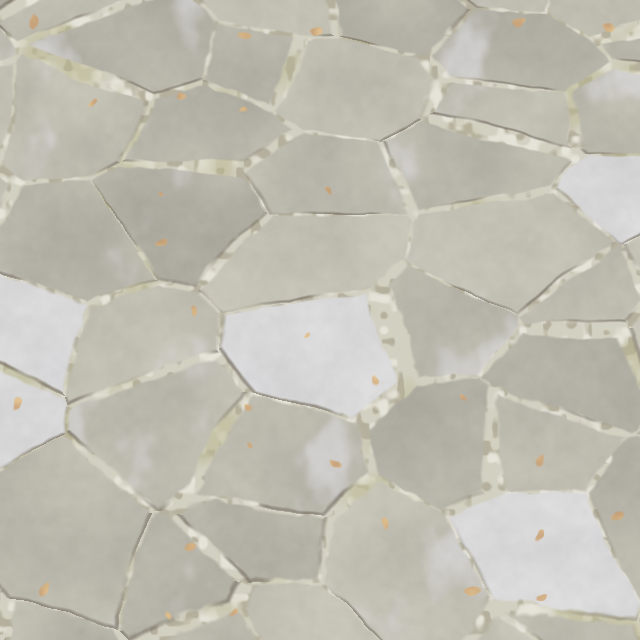
This texture is drawn by a WebGL 2 fragment shader. Its source:

```glsl
#version 300 es
precision highp float;

uniform vec2 u_resolution;
out vec4 fragColor;

// Layout, in stone cells per canvas
const float COLUMNS = 4.7;
const float ROWS_NEAR = 4.3;
const float ROWS_FAR = 2.3;
const float TILT = 1.1;
const float SIZE_VARIATION = 0.32;
const float JOINT_MIN = 0.012;
const float JOINT_MAX = 0.085;
const float EDGE_SOFTNESS = 0.017;
const float PALE_SHARE = 0.10;
const float LEAF_GRID = 9.0;
const float LEAF_SHARE = 0.30;

const vec3 STONE_DARK = vec3(0.635, 0.625, 0.585);
const vec3 STONE_LIGHT = vec3(0.785, 0.775, 0.725);
const vec3 STONE_PALE = vec3(0.855, 0.855, 0.865);
const vec3 MORTAR = vec3(0.825, 0.815, 0.755);
const vec3 GRIT_LIGHT = vec3(0.90, 0.89, 0.85);
const vec3 GRIT_DARK = vec3(0.67, 0.65, 0.57);
const vec3 MOSS = vec3(0.72, 0.71, 0.55);
const vec3 SHADOW = vec3(0.45, 0.42, 0.38);
const vec3 LEAF = vec3(0.90, 0.76, 0.53);
const vec3 LEAF_BROWN = vec3(0.72, 0.54, 0.40);

float hash(vec2 p) {
  vec3 q = fract(vec3(p.xyx) * 0.1031);
  q += dot(q, q.yzx + 33.33);
  return fract((q.x + q.y) * q.z);
}

vec2 hash2(vec2 p) {
  return vec2(hash(p + 17.3), hash(p + 61.7));
}

float noise(vec2 p) {
  vec2 i = floor(p), f = fract(p);
  f = f * f * (3.0 - 2.0 * f);
  return mix(mix(hash(i), hash(i + vec2(1, 0)), f.x),
             mix(hash(i + vec2(0, 1)), hash(i + vec2(1, 1)), f.x), f.y);
}

float fbm(vec2 p) {
  float sum = 0.0, amp = 0.53;
  for (int i = 0; i < 4; i++) {
    sum += amp * noise(p);
    p = mat2(1.6, 1.2, -1.2, 1.6) * p + 5.7;
    amp *= 0.5;
  }
  return sum;
}

// Offset to a stone centre (xy) and its weighted squared distance (z)
vec3 stoneSite(vec2 id, vec2 p) {
  vec2 offset = id + 0.1 + 0.8 * hash2(id) - p;
  return vec3(offset, dot(offset, offset) - SIZE_VARIATION * hash(id + 91.1));
}

// Signed distance to the joint (x), downward facing of the edge (y), stone id (zw)
vec4 paving(vec2 p) {
  vec2 base = floor(p), nearestId = base;
  vec3 nearest = vec3(0.0, 0.0, 1e3);
  for (int y = -2; y <= 2; y++)
    for (int x = -2; x <= 2; x++) {
      vec2 id = base + vec2(x, y);
      vec3 site = stoneSite(id, p);
      if (site.z < nearest.z) { nearest = site; nearestId = id; }
    }
  float wedge = 0.45 + 1.1 * noise(p * 1.7 + 40.0);
  vec2 edge = vec2(1e3, 0.0);
  for (int y = -2; y <= 2; y++)
    for (int x = -2; x <= 2; x++) {
      vec2 id = nearestId + vec2(x, y);
      if (x == 0 && y == 0) continue;
      vec3 site = stoneSite(id, p);
      vec2 toward = site.xy - nearest.xy;
      float gap = (site.z - nearest.z) / (2.0 * length(toward));
      float roll = hash(id + nearestId + 7.9);
      gap -= mix(JOINT_MIN, JOINT_MAX, roll * roll) * wedge;
      if (gap < edge.x) edge = vec2(gap, -normalize(toward).y);
    }
  return vec4(edge, nearestId);
}

vec3 stoneColor(vec2 uv, vec2 id) {
  float tone = 0.28 + 0.52 * hash(id + 3.3) + 0.75 * (fbm(uv * 8.0 + id) - 0.5);
  vec3 color = mix(STONE_DARK, STONE_LIGHT, clamp(tone + 0.14, 0.0, 1.0));
  float bloom = smoothstep(0.60, 0.78, fbm(uv * vec2(9.0, 6.0) + id * 3.1));
  color = mix(color, STONE_PALE, 0.65 * bloom);
  float pale = step(1.0 - PALE_SHARE, hash(id + 29.0));
  color = mix(color, STONE_PALE + 0.08 * (fbm(uv * 14.0) - 0.5), 0.9 * pale);
  return color + 0.035 * (fbm(uv * 70.0) - 0.5);
}

vec3 mortarColor(vec2 uv) {
  vec3 color = mix(MORTAR, GRIT_DARK, 0.75 * smoothstep(0.55, 0.8, noise(uv * 75.0)));
  color = mix(color, GRIT_LIGHT, smoothstep(0.55, 0.85, noise(uv * 60.0 + 9.0)));
  return mix(color, MOSS, 0.5 * smoothstep(0.55, 0.75, fbm(uv * 9.0 + 21.0)));
}

// Small fallen leaves, one at most per grid cell
vec3 addLeaves(vec3 color, vec2 uv) {
  vec2 id = floor(uv * LEAF_GRID);
  vec2 d = fract(uv * LEAF_GRID) - 0.25 - 0.5 * hash2(id + 5.0);
  float angle = 6.283 * hash(id + 13.0);
  d = mat2(cos(angle), -sin(angle), sin(angle), cos(angle)) * d;
  d += 0.05 * (vec2(noise(uv * 90.0), noise(uv * 90.0 + 31.0)) - 0.5);
  float radius = mix(0.045, 0.11, hash(id + 43.0));
  float shape = length(d * vec2(1.0, 1.7)) - radius;
  float mask = (1.0 - smoothstep(-0.025, 0.02, shape)) * step(hash(id + 77.0), LEAF_SHARE);
  return mix(color, mix(LEAF, LEAF_BROWN, 0.7 * noise(uv * 80.0)), 0.85 * mask);
}

void main() {
  vec2 uv = gl_FragCoord.xy / u_resolution.y;

  // Stones flatten towards the top and lean with distance
  vec2 p = vec2(uv.x * COLUMNS, uv.y * (ROWS_NEAR + ROWS_FAR * uv.y));
  p.y += TILT * (uv.x - 0.5) * uv.y;
  p.x += 0.35 * sin(uv.y * 5.0);
  p += 0.07 * (vec2(fbm(uv * 16.0), fbm(uv * 16.0 + 50.0)) - 0.5);

  vec4 stone = paving(p + 12.0);
  float soft = max(EDGE_SOFTNESS, 7.0 / u_resolution.y);
  float crumble = 0.025 * (noise(uv * 65.0) - 0.5);
  float cover = smoothstep(-soft, soft, stone.x + crumble);
  vec3 color = mix(mortarColor(uv), stoneColor(uv, stone.zw), cover);

  // Broken contact shadow under lower stone edges
  float line = 1.0 - smoothstep(0.0, 1.6 * soft, abs(stone.x + 0.006));
  float broken = smoothstep(0.36, 0.62, noise(uv * 11.0 + 70.0));
  float facing = smoothstep(-0.1, 0.6, stone.y);
  color = mix(color, SHADOW, 0.65 * line * broken * facing);

  fragColor = vec4(addLeaves(color, uv), 1.0);
}
```
